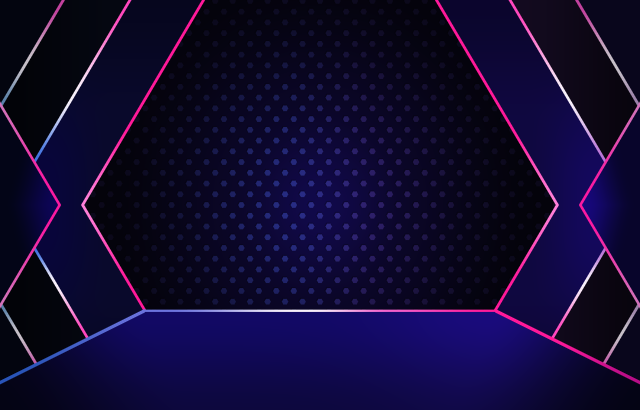
Give the GLSL for this background, as a Shadertoy shader.

```glsl
const vec3 HOT = vec3(1.0, 0.10, 0.60);
const vec3 SOFT = vec3(1.0, 0.50, 0.85);
const vec3 WHITE = vec3(0.97, 0.94, 0.98);

// Coverage of the negative side of a distance, one pixel soft
float fill(float d) {
    return clamp(0.5 - d * iResolution.y, 0.0, 1.0);
}

float stroke(float d, float halfWidth) {
    return fill(abs(d) - halfWidth);
}

// Neon gradient from a cool end through white to pink
vec3 neon(vec3 cool, vec3 pink, float t) {
    return mix(mix(cool, WHITE, smoothstep(0.0, 0.4, t)), pink, smoothstep(0.4, 0.95, t));
}

float hexagon(vec2 p, float r) {
    p = abs(p);
    return max(p.y, dot(p, vec2(0.866, 0.5))) - r;
}

// Staggered lattice: offset to the nearest dot of the row
vec2 dotCell(vec2 p) {
    vec2 pitch = vec2(0.0426, 0.0262);
    float row = floor(p.y / pitch.y + 0.5);
    float shift = 0.5 * mod(row, 2.0);
    float x = (fract(p.x / pitch.x + shift) - 0.5) * pitch.x;
    return vec2(x, p.y - row * pitch.y);
}

vec3 backPanel(vec2 p) {
    float r = length(p * vec2(0.95, 0.85));
    vec3 col = mix(vec3(0.065, 0.035, 0.29), vec3(0.045, 0.025, 0.17), smoothstep(0.0, 0.22, r));
    col = mix(col, vec3(0.016, 0.012, 0.045), smoothstep(0.12, 0.50, r));

    // Dots with a faint shadow, cooler on the left
    vec2 cell = dotCell(p);
    vec3 tint = mix(vec3(0.17, 0.20, 0.58), vec3(0.22, 0.15, 0.50), smoothstep(-0.1, 0.15, p.x));
    vec3 dotColor = mix(tint, vec3(0.045, 0.035, 0.11), smoothstep(0.0, 0.50, r));
    col *= 1.0 - 0.35 * (1.0 - smoothstep(-0.002, 0.003, hexagon(cell + vec2(0.001, -0.001), 0.0075)));
    return mix(col, dotColor, 0.9 * fill(hexagon(cell, 0.0070)));
}

vec3 floorColor(vec2 p) {
    vec3 col = mix(vec3(0.05, 0.03, 0.24), vec3(0.07, 0.035, 0.40), smoothstep(-0.52, -0.25, p.y));
    col += vec3(0.03, 0.01, 0.09) * exp(-14.0 * dot(p - vec2(0.42, -0.28), p - vec2(0.42, -0.28)));
    float corner = smoothstep(0.38, 0.85, abs(p.x) + 0.5 * (-0.35 - p.y));
    return mix(col, vec3(0.012, 0.012, 0.06), 0.9 * corner);
}

// Slanted wall bands; u is the chevron coordinate, v the side wedge
vec3 wallColor(vec2 p, float u, float v, float right) {
    float s = abs(p.x);
    float a = abs(p.y);
    vec3 near = mix(vec3(0.035, 0.035, 0.17), vec3(0.06, 0.03, 0.25), right);
    near = mix(near, mix(vec3(0.03, 0.02, 0.23), vec3(0.075, 0.03, 0.36), right),
               smoothstep(0.5, 0.67, s) * (1.0 - smoothstep(0.05, 0.4, a)));
    near *= 1.0 - 0.3 * smoothstep(0.2, 0.5, a);
    vec3 middle = mix(vec3(0.014, 0.02, 0.05), vec3(0.055, 0.03, 0.09), right);
    middle *= 1.35 - 0.8 * smoothstep(0.48, 0.80, s);
    vec3 far = mix(vec3(0.01, 0.02, 0.06), vec3(0.035, 0.025, 0.11), right);
    vec3 col = mix(near, middle, fill(0.7585 - u));
    col = mix(col, far, fill(0.921 - u));

    vec3 wedge = mix(vec3(0.05, 0.02, 0.34), vec3(0.09, 0.03, 0.49), right);
    vec3 wedgeEdge = mix(vec3(0.01, 0.02, 0.09), vec3(0.03, 0.02, 0.17), right);
    wedge = mix(wedge, wedgeEdge, smoothstep(0.64, 0.77, s + 0.25 * a));
    return mix(col, wedge, fill(0.635 - v));
}

void mainImage(out vec4 fragColor, in vec2 fragCoord) {
    vec2 p = (fragCoord - 0.5 * iResolution.xy) / iResolution.y;
    float s = abs(p.x);
    float a = abs(p.y);
    float right = step(0.0, p.x);
    float u = s + 0.59 * a;
    float v = s - 0.59 * a;
    float slant = 1.161;

    vec3 col = mix(wallColor(p, u, v, right), backPanel(p), fill((u - 0.579) / slant));

    // Two outer chevrons, interrupted by the side wedges
    float outside = fill((v - 0.635) / slant);
    vec3 cool = mix(vec3(0.25, 0.45, 0.88), vec3(0.72, 0.45, 0.84), right);
    float t = (a - 0.105) / (p.y > 0.0 ? 0.395 : 0.218);
    col = mix(col, neon(cool, vec3(1.0, 0.28, 0.74), t), outside * stroke((u - 0.7585) / slant, 0.0033));
    cool = mix(vec3(0.42, 0.62, 0.82), vec3(0.75, 0.62, 0.82), right);
    t = (a - 0.242) / (p.y > 0.0 ? 0.258 : 0.18);
    col = mix(col, 0.8 * neon(cool, vec3(0.95, 0.32, 0.77), t), outside * stroke((u - 0.921) / slant, 0.0035));

    // Wedge outline and back panel outline
    vec3 wedgeLine = mix(vec3(0.98, 0.10, 0.63), vec3(0.82, 0.45, 0.73), smoothstep(0.03, 0.26, a));
    col = mix(col, wedgeLine, stroke((v - 0.635) / slant, 0.0032));
    vec3 panelLine = mix(SOFT, HOT, smoothstep(0.0, 0.20, a));
    col = mix(col, panelLine, stroke((u - 0.579) / slant, 0.0034));

    // Floor and its glowing rim
    float slope = step(0.428, s);
    float d = (p.y + 0.258 + 0.497 * max(s - 0.428, 0.0)) / mix(1.0, 1.117, slope);
    col = mix(col, floorColor(p), fill(d));
    vec3 rim = mix(vec3(0.16, 0.33, 0.72), vec3(0.42, 0.45, 0.87), smoothstep(-0.75, -0.40, p.x));
    rim = mix(rim, WHITE, smoothstep(-0.38, -0.06, p.x));
    rim = mix(rim, vec3(0.95, 0.38, 0.80), smoothstep(-0.03, 0.18, p.x));
    rim = mix(rim, HOT, smoothstep(0.15, 0.43, p.x));
    rim = mix(rim, vec3(0.72, 0.05, 0.53), smoothstep(0.55, 0.78, p.x));
    col = mix(col, rim, stroke(d, mix(0.0028, 0.0040, slope)));

    fragColor = vec4(col, 1.0);
}
```
